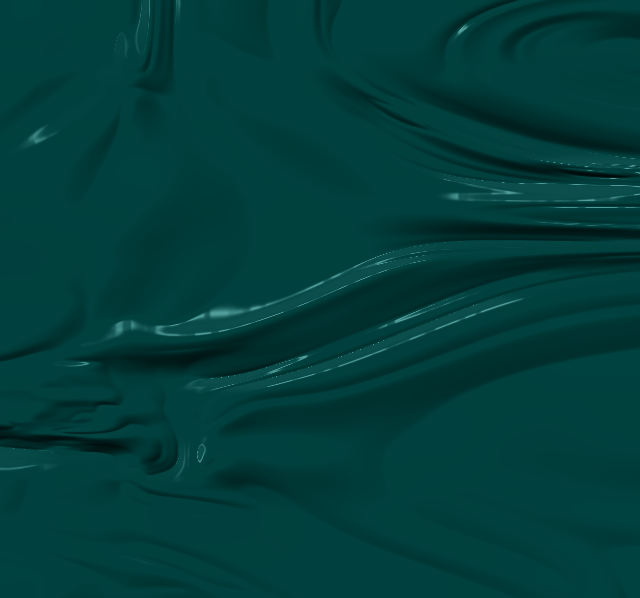
This texture is drawn by a WebGL 1 fragment shader. Its source:

```glsl
precision highp float;
uniform vec2 u_resolution;

// Paint tones
const vec3 PAINT = vec3(0.0, 0.253, 0.243);
const vec3 CREASE = vec3(0.0, 0.02, 0.018);
const vec3 SHEEN = vec3(0.06, 0.33, 0.32);
const vec3 GLINT = vec3(0.42, 0.74, 0.73);

// Shape of the folds
const vec2 STRETCH = vec2(1.7, 5.0);
const float BROAD_WARP = 1.8;
const float BROAD_SCALE = 0.55;
const float FINE_WARP = 0.9;
const float FINE_SCALE = 1.2;
const float RIDGE_HEIGHT = 0.33;
const float RIDGE_SCALE = 2.1;
const float RIDGE_SOFTNESS = 0.012;

// Lighting
const float SAMPLE_STEP = 0.0016;
const float SIDE_LIGHT = 0.3;
const float SHADOW_RANGE = 9.0;
const float GLINT_SLOPE = 3.6;
const float GLINT_WIDTH = 0.55;
const vec2 PATCH_SCALE = vec2(5.0, 13.0);
const vec2 DASH_SCALE = vec2(75.0, 40.0);

float hash(vec2 cell) {
  vec3 v = fract(vec3(cell.xyx) * 0.1031);
  v += dot(v, v.yzx + 33.33);
  return fract((v.x + v.y) * v.z);
}

// Smooth value noise from -1 to 1
float noise(vec2 p) {
  vec2 cell = floor(p);
  vec2 f = p - cell;
  vec2 w = f * f * f * (f * (f * 6.0 - 15.0) + 10.0);
  float low = mix(hash(cell), hash(cell + vec2(1.0, 0.0)), w.x);
  float high = mix(hash(cell + vec2(0.0, 1.0)), hash(cell + 1.0), w.x);
  return mix(low, high, w.y) * 2.0 - 1.0;
}

vec2 drift(vec2 p) {
  return vec2(noise(p + 17.3), noise(p + vec2(71.9, 43.7)));
}

// Thick paint: smeared swells with narrow ridges
float paintHeight(vec2 p) {
  vec2 q = p * STRETCH + 20.0;
  q += BROAD_WARP * drift(q * BROAD_SCALE);
  q += FINE_WARP * drift(q * FINE_SCALE);
  float ridge = noise(q * RIDGE_SCALE + 9.4);
  return noise(q) + RIDGE_HEIGHT * sqrt(ridge * ridge + RIDGE_SOFTNESS);
}

// Slope seen from the light, in units of the stretched folds
float lightSlope(vec2 p) {
  vec2 dx = vec2(SAMPLE_STEP, 0.0);
  vec2 dy = dx.yx;
  vec2 gradient = vec2(paintHeight(p + dx) - paintHeight(p - dx),
                       paintHeight(p + dy) - paintHeight(p - dy));
  gradient /= 2.0 * SAMPLE_STEP * STRETCH;
  return gradient.y - SIDE_LIGHT * gradient.x;
}

void main() {
  vec2 p = gl_FragCoord.xy / u_resolution.y;
  float slope = lightSlope(p);

  // Soft shade that deepens into the creases
  float shadow = 1.0 - exp(-max(slope, 0.0) / SHADOW_RANGE);
  vec3 color = mix(PAINT, CREASE, shadow);
  color *= 1.0 + 0.025 * noise(p * vec2(3.0, 7.0) + 5.0);

  // Wet sheen and thin broken glints on the lit flanks
  float wet = smoothstep(-0.1, 0.45, noise(p * PATCH_SCALE + 31.0));
  float dash = smoothstep(-0.6, 0.3, noise(p * DASH_SCALE));
  float sheen = smoothstep(2.5, 6.0, -slope);
  float offset = (-slope - GLINT_SLOPE) / GLINT_WIDTH;
  float glint = exp(-offset * offset) * wet * mix(0.25, 1.0, dash);
  color = mix(color, SHEEN, sheen * mix(0.15, 0.7, wet));
  color = mix(color, GLINT, 0.75 * glint);

  gl_FragColor = vec4(color, 1.0);
}
```
